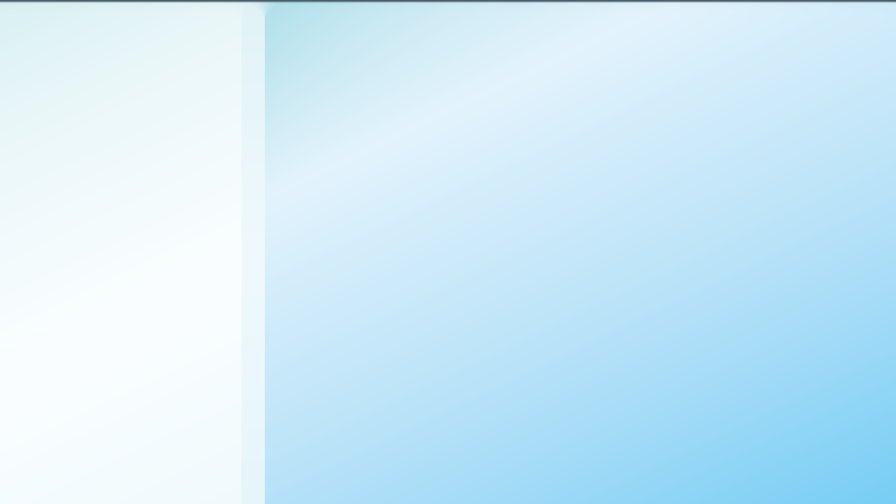
Write a Shadertoy shader that draws this background.

```glsl
#define PANEL_EDGE 0.479
#define STRIP_EDGE 0.5255
#define STRIP_TOP 0.972
#define SLOPE_DIR vec2(0.43, -0.90)
#define RIDGE -0.32
#define LINE_HEIGHT 0.0045
#define LINE_COLOR vec3(0.28, 0.36, 0.41)
#define TEAL vec3(0.70, 0.88, 0.92)

// Linear progress from a to b, limited to 0..1
float ramp(float a, float b, float v) {
    return clamp((v - a) / (b - a), 0.0, 1.0);
}

// Diagonal sky: pale ridge falling to clear blue
vec3 skyColor(vec2 p, float slope) {
    vec3 color = vec3(0.890, 0.952, 0.988);
    color = mix(color, vec3(0.825, 0.926, 0.982), ramp(RIDGE, -0.13, slope));
    color = mix(color, vec3(0.750, 0.897, 0.972), ramp(-0.13, 0.12, slope));
    color = mix(color, vec3(0.655, 0.862, 0.970), ramp(0.12, 0.37, slope));
    color = mix(color, vec3(0.465, 0.805, 0.957), ramp(0.37, 0.765, slope));

    // Teal shade above the ridge, deepest beside the strip
    float shade = ramp(RIDGE, -0.64, slope);
    float nearStrip = exp(-3.0 * max(p.x - STRIP_EDGE, 0.0));
    return mix(color, TEAL, shade * mix(0.55, 1.0, nearStrip));
}

// Frosted panel: mint corner, white middle, cool foot
vec3 panelColor(float slope) {
    vec3 color = vec3(0.850, 0.940, 0.950);
    color = mix(color, vec3(0.915, 0.967, 0.975), ramp(-0.90, -0.66, slope));
    color = mix(color, vec3(0.980, 0.994, 1.000), ramp(-0.66, -0.25, slope));
    return mix(color, vec3(0.940, 0.978, 0.990), ramp(-0.18, 0.20, slope));
}

// Translucent strip beside the panel
vec3 stripColor(float y) {
    vec3 color = mix(vec3(0.900, 0.960, 0.985), vec3(0.938, 0.976, 0.992), ramp(0.0, 0.5, y));
    return mix(color, vec3(0.880, 0.950, 0.968), ramp(0.5, 1.0, y));
}

void mainImage(out vec4 fragColor, in vec2 fragCoord) {
    vec2 p = fragCoord / iResolution.y;
    float pixel = 1.0 / iResolution.y;
    float slope = dot(p, SLOPE_DIR);

    // Upright edges soften near the top
    float blur = 0.7 * pixel + 0.03 * smoothstep(STRIP_TOP - 0.01, 1.0, p.y);
    float pastPanel = smoothstep(-blur, blur, p.x - PANEL_EDGE);
    float pastStrip = smoothstep(-blur, blur, p.x - STRIP_EDGE);
    vec3 color = mix(panelColor(slope), stripColor(p.y), pastPanel);
    color = mix(color, skyColor(p, slope), pastStrip);

    // Dark top line with a faint shadow below
    float depth = 1.0 - p.y;
    float line = 1.0 - smoothstep(0.2 * LINE_HEIGHT, 1.5 * LINE_HEIGHT, depth);
    color *= 1.0 - 0.04 * exp(-depth / 0.008);
    color = mix(color, LINE_COLOR, line);
    fragColor = vec4(color, 1.0);
}
```
